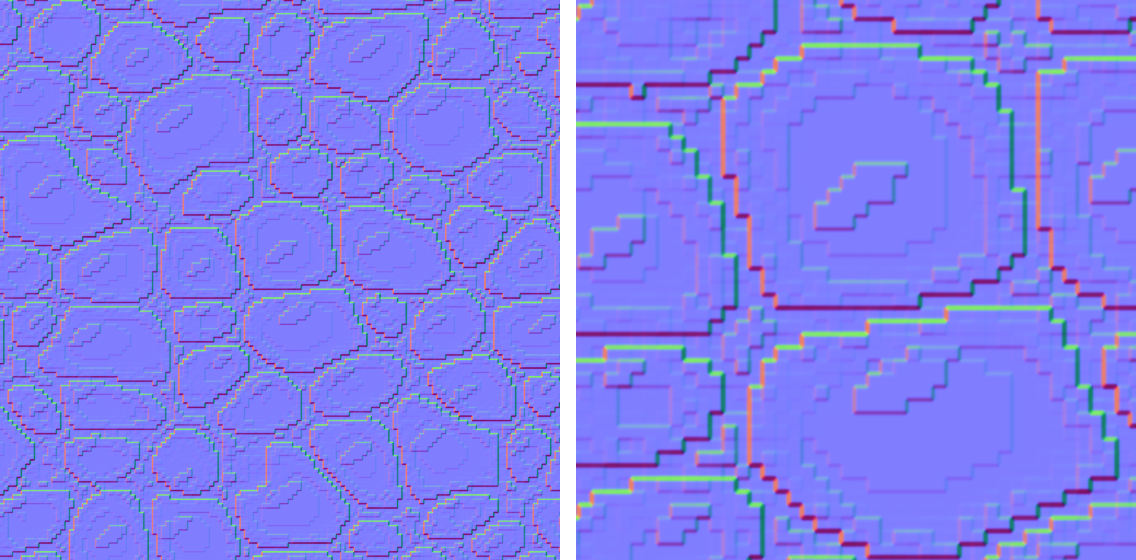
Left: the whole. Right: its middle third, enlarged.
This texture map is drawn by a WebGL 1 fragment shader. Its source:

```glsl
precision highp float;
// Normal map of blocky, pixel-stepped pebbles packed in fine rubble.
// Rounded, weighted cellular noise gives a height per block of a 128 grid;
// height steps between neighbouring blocks become thin tinted lines.
uniform vec2 u_resolution;

const float BLOCKS = 128.0;

float hash(vec2 p) {
  return fract(sin(dot(p, vec2(127.1, 311.7))) * 43758.55);
}

// Height of one block: rubble, sunken outline, stone, inner rings, glint.
float blockHeight(vec2 block) {
  vec2 p = (block + 0.5) / BLOCKS * vec2(6.9, 8.2) + 3.0;
  vec2 home = floor(p);
  float nearest = 9.0;
  float total = 0.0;
  float radius = 0.0;
  float tone = 0.0;
  vec2 offset = vec2(0.0);
  for (int j = -2; j <= 2; j++) {
    for (int i = -2; i <= 2; i++) {
      vec2 id = home + vec2(float(i), float(j));
      vec2 jitter = vec2(hash(id), hash(id + 41.3));
      vec2 toPoint = p - id - 0.5 - 0.75 * (jitter - 0.5);
      float size = hash(id + 87.9);
      float r = 0.55 * size * size;
      float d = length(toPoint) - r;
      total += exp(-8.0 * d);
      if (d < nearest) {
        nearest = d;
        radius = r;
        tone = jitter.x;
        offset = toPoint;
      }
    }
  }
  // A soft second distance rounds the corners of the stones.
  float others = max(total - exp(-8.0 * nearest), 1e-6);
  float edge = -log(others) / 8.0 - nearest;

  // Rubble between the stones, then the dark outline around each stone
  float grain = hash(block + 5.7);
  float clump = hash(floor(block / vec2(3.0, 2.0)) + 19.0);
  if (edge < -0.03) return 0.25 + 0.35 * clump + 0.14 * grain;
  if (edge < 0.08) return 0.12 + 0.16 * clump + 0.08 * grain;

  // Stone with a bright rim, uneven inner contours and faint grain
  vec2 q = offset / (0.3 + 0.6 * radius);
  float light = dot(q, vec2(-0.7, 0.7));
  float h = 0.58 + 0.2 * tone;
  h += 0.07 * grain * (1.0 - smoothstep(0.15, 0.5, edge));
  h += 0.15 * clump * (1.0 - step(0.2, edge));
  h += 0.1 * step(0.2, edge + 0.06 * light);
  h -= 0.12 * step(0.36, edge - 0.1 * light);
  h += 0.08 * step(0.56, edge + 0.18 * light);

  // Slanted glint on the upper left
  vec2 g = q - vec2(-0.25, 0.3);
  vec2 slanted = vec2(dot(g, vec2(0.75, 0.66)), dot(g, vec2(-0.66, 0.75)));
  float glint = step(length(slanted / vec2(0.45, 0.18)), 1.0);
  return h + 0.24 * glint * step(0.2, edge);
}

void main() {
  vec2 uv = gl_FragCoord.xy / u_resolution;
  vec2 grid = uv * BLOCKS + 0.125;
  vec2 corner = floor(grid + 0.5);
  vec2 f = grid - corner;

  // The four blocks around the closest grid corner
  float h00 = blockHeight(corner - 1.0);
  float h10 = blockHeight(corner - vec2(0.0, 1.0));
  float h01 = blockHeight(corner - vec2(1.0, 0.0));
  float h11 = blockHeight(corner);

  // Steps in height, drawn as soft thin lines on the block borders
  vec2 blend = smoothstep(-0.17, 0.17, f);
  vec2 line = exp(-f * f / 0.032);
  vec2 slope = vec2(mix(h10 - h00, h11 - h01, blend.y),
                    mix(h00 - h01, h10 - h11, blend.x));
  slope *= 2.3 * line;

  // Tilt to colour: red across, green up, blue fades on steep steps
  vec2 tilt = slope / sqrt(1.0 + dot(slope, slope));
  float steep = dot(tilt, tilt);
  float blue = 1.0 - 1.4 * steep / (1.0 + steep);
  gl_FragColor = vec4(vec2(0.5, 0.495) + 0.5 * tilt, blue, 1.0);
}
```
